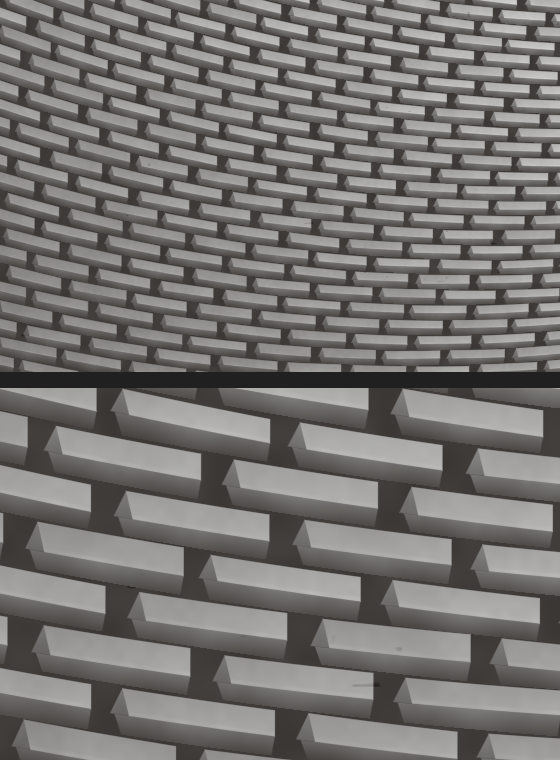
Top: the whole. Bottom: its middle third, enlarged.
This pattern is drawn by a Shadertoy shader. Its source:

```glsl
// Curved wall of protruding grey bricks in running bond, lit from the upper right.
#define ROW_HEIGHT 0.0493   // row height at the left border
#define ROW_PHASE 0.824
#define BRICK_PITCH 0.160   // horizontal repeat
#define BRICK_FILL 0.93     // brick length as a share of the pitch
#define FACE_SHARE 0.60     // lit face as a share of the row
#define BEVEL 0.017         // width of the left end facet
#define SLOPE 0.29          // downward slope of rows at the left
#define BEND 0.22           // flattening of the slope toward the right
#define SQUEEZE 0.16        // tightening of rows toward the right
#define LIT_TONE 0.635
#define GAP_TONE 0.215
#define WEAR 0.035

float hash(vec2 p) {
    vec3 q = fract(vec3(p.xyx) * 0.1031);
    q += dot(q, q.yzx + 33.33);
    return fract((q.x + q.y) * q.z);
}

float noise(vec2 p) {
    vec2 i = floor(p), f = fract(p);
    f = f * f * (3.0 - 2.0 * f);
    return mix(mix(hash(i), hash(i + vec2(1, 0)), f.x),
               mix(hash(i + vec2(0, 1)), hash(i + vec2(1, 1)), f.x), f.y);
}

// Coverage that is 1 where the signed distance is positive.
float inside(float d) {
    float aa = 0.9 / iResolution.y;
    return smoothstep(-aa, aa, d);
}

void mainImage(out vec4 fragColor, in vec2 fragCoord) {
    vec2 p = fragCoord / iResolution.y;
    float down = 1.0 - p.y;

    // Bent rows, counted downward
    float stretch = exp(SQUEEZE * p.x);
    float w = (down - 0.5 - SLOPE * p.x + 0.5 * BEND * p.x * p.x) * stretch;
    float v = w / ROW_HEIGHT + ROW_PHASE;
    float row = floor(v);
    float rowSize = ROW_HEIGHT / stretch;

    // Staggered bricks along each row
    float pitch = BRICK_PITCH * (1.0 + 0.16 * (row * ROW_HEIGHT + 0.17));
    float shift = 0.5 * mod(row + 1.0, 2.0) + 0.14 * (hash(vec2(row + 80.0, 3.0)) - 0.5);
    float u = (p.x - 0.76) / pitch + shift + 0.5;
    vec2 id = vec2(floor(u), row) + 100.0;
    float r1 = hash(id), r2 = hash(id + 37.0), r3 = hash(id + 71.0);

    // Local position inside one brick, with small laying errors
    float len = pitch * (BRICK_FILL - 0.06 * r1);
    float x = (fract(u) - 0.5) * pitch + 0.5 * len + 0.006 * (r2 - 0.5);
    float y = (v - row) * rowSize + 0.035 * (r3 - 0.5) * (x - 0.5 * len);
    float top = rowSize * (0.03 + 0.07 * r2);
    float face = rowSize * (FACE_SHARE + 0.08 * (r1 - 0.5));
    float h = clamp((y - top) / (face - top), 0.0, 1.0);
    float under = clamp((y - face) / (rowSize - face), 0.0, 1.0);

    // Broad light and fine mottling
    float light = 1.0 + 0.13 * (p.x - 0.75) + 0.15 * (0.5 - down);
    float mottle = (noise(p * 24.0) - 0.5) + 0.6 * (noise(p * 110.0) - 0.5);
    float tone = GAP_TONE + 0.04 * noise(p * 40.0);

    // Shaded underside, tapering toward the wall
    float taper = 0.006 * under;
    float sideDist = min(x - 0.004 - taper, len - 0.5 * taper - x);
    float shade = mix(0.43, 0.29, under) + 0.04 * (r3 - 0.5);
    shade += 0.035 * smoothstep(0.3, 0.0, abs(x / len - 0.5));
    tone = mix(tone, shade * mix(1.0, light, 0.7), inside(min(sideDist, y - face)));

    // Left end facet and lit face
    float outer = 0.65 * BEVEL * (1.0 - h);
    float inner = BEVEL * mix(0.65, 1.0, h);
    float band = min(y - top, face - y);
    float facet = (0.49 - 0.07 * h) * light;
    tone = mix(tone, facet, inside(min(band, min(x - outer, len - x))));
    float lit = LIT_TONE + 0.05 * (h - 0.5) + 0.055 * (r2 - 0.5) + 0.03 * (x / len - 0.5);
    lit *= light;
    tone = mix(tone, lit, inside(min(band, min(x - inner, len - x))));

    // Thin worn highlight on the front edge, sparse dark marks
    float edge = smoothstep(0.0035, 0.0, abs(y - face + 0.002));
    tone += 0.035 * edge * inside(min(x - inner, len - x)) * noise(p * 60.0);
    tone += WEAR * mottle * smoothstep(0.2, 0.5, tone);
    float mark = smoothstep(0.93, 0.99, noise(p * vec2(50.0, 90.0)));
    tone -= 0.09 * mark * step(0.88, r3);

    vec3 tint = mix(vec3(0.008, -0.004, -0.014), vec3(0.002, 0.0, -0.004),
                    smoothstep(0.2, 0.72, tone));
    fragColor = vec4(clamp(vec3(tone) + tint, 0.0, 1.0), 1.0);
}
```
